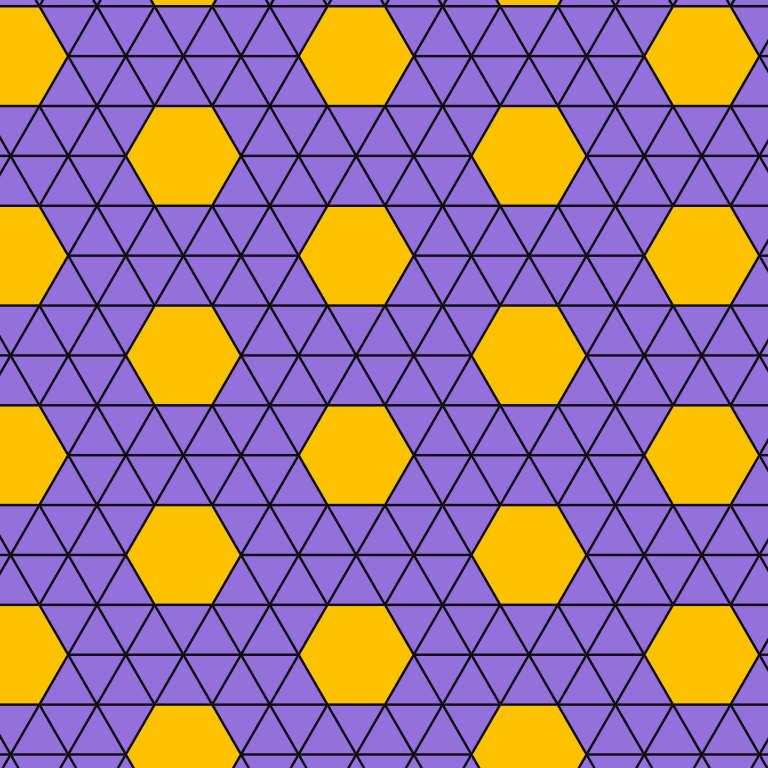
Write a three.js fragment shader that draws this pattern.

```glsl
// Triangular grid of dark lines on purple, with gold hexagons in staggered columns.
// Each hexagon replaces the six triangles around one grid vertex; the lines come
// from distances to three families of evenly spaced parallels.
varying vec2 vUv;

const float SIDE = 0.075;                  // triangle edge
const float ROW = SIDE * 0.8660254;        // triangle height
const float LINE_WIDTH = 0.0032;
const vec2 CENTRE = vec2(0.4638, 0.4073);  // centre of one hexagon
const vec2 PERIOD = vec2(6.0 * SIDE, 4.0 * ROW);

const vec3 PURPLE = vec3(0.576, 0.439, 0.859);
const vec3 GOLD = vec3(0.99, 0.76, 0.0);
const vec3 INK = vec3(0.06, 0.05, 0.07);

// Heights of p along the normals of the three line families
vec3 triAxes(vec2 p) {
  vec2 slant = vec2(0.8660254, 0.5) * p;
  return vec3(p.y, slant.x + slant.y, slant.x - slant.y);
}

float minOf(vec3 v) { return min(v.x, min(v.y, v.z)); }
float maxOf(vec3 v) { return max(v.x, max(v.y, v.z)); }

// Distance to the nearest line of the grid
float gridDistance(vec2 p, float spacing) {
  vec3 a = triAxes(p) / spacing;
  return spacing * minOf(abs(a - floor(a + 0.5)));
}

// Signed distance to a hexagon at the origin, negative inside
float hexDistance(vec2 p, float apothem) {
  return maxOf(abs(triAxes(p))) - apothem;
}

// Wrap p into a cell centred on the origin
vec2 repeatCell(vec2 p, vec2 period) {
  return p - period * floor(p / period + 0.5);
}

// Antialiased fill, 1 where d is negative
float coverage(float d, float pixel) {
  return clamp(0.5 - d / pixel, 0.0, 1.0);
}

void main() {
  vec2 p = vUv - CENTRE;
  float pixel = max(fwidth(vUv.x), fwidth(vUv.y));

  // Two interleaved rectangular lattices form the stagger
  float hexagon = min(hexDistance(repeatCell(p, PERIOD), ROW),
                      hexDistance(repeatCell(p + 0.5 * PERIOD, PERIOD), ROW));

  // Only the outline is drawn inside a hexagon
  float line = hexagon < 0.0 ? -hexagon : gridDistance(p, ROW);

  vec3 colour = mix(PURPLE, GOLD, coverage(hexagon, pixel));
  colour = mix(colour, INK, coverage(line - 0.5 * LINE_WIDTH, pixel));
  gl_FragColor = vec4(colour, 1.0);
}
```
